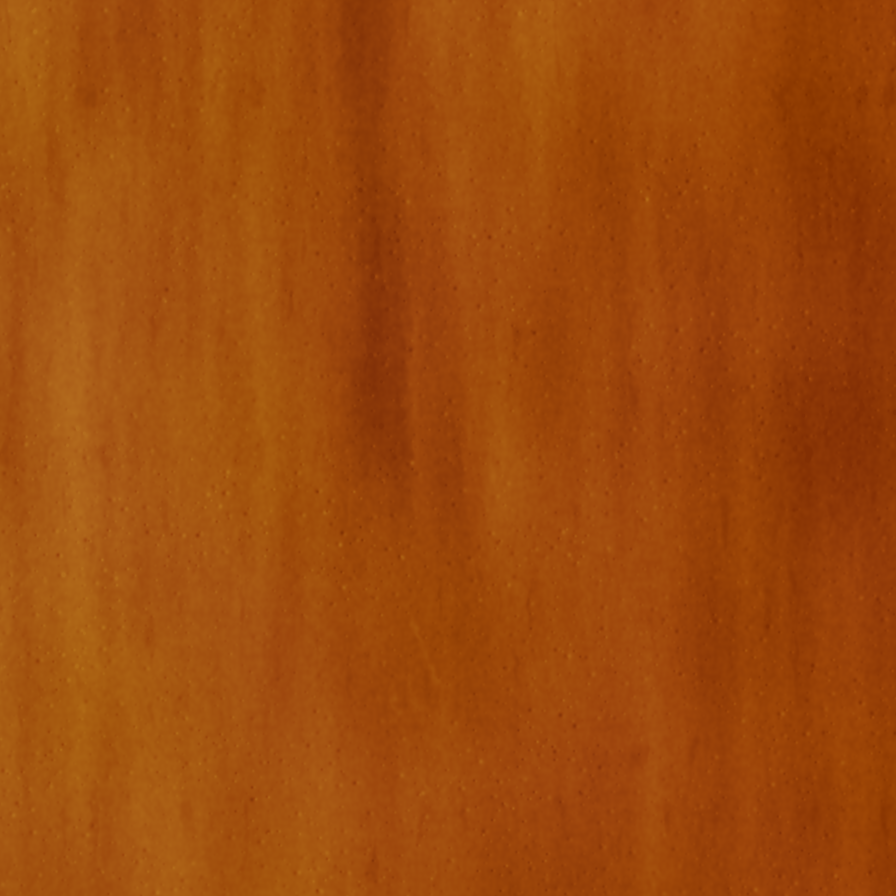
Give the GLSL for this texture, as a WebGL 1 fragment shader.

```glsl
precision highp float;
// Stained amber wood with soft vertical grain: stretched gradient noise makes
// the streaks, two broad dark bands run down it, and scattered flecks, lit on
// one side, add pores over a fine mottle with dashes and pale scratches.
uniform vec2 u_resolution;

vec2 hash2(vec2 p) {
  vec3 q = fract(p.xyx * vec3(0.1031, 0.1030, 0.0973));
  q += dot(q, q.yzx + 33.33);
  return fract((q.xx + q.yz) * q.zy);
}

float cornerSlope(vec2 cell, vec2 offset) {
  float angle = 6.2832 * hash2(cell).x;
  return dot(vec2(cos(angle), sin(angle)), offset);
}

// Gradient noise, about -0.7 to 0.7
float noise(vec2 p) {
  vec2 i = floor(p), f = fract(p);
  vec2 u = f * f * f * (f * (f * 6.0 - 15.0) + 10.0);
  float low = mix(cornerSlope(i, f), cornerSlope(i + vec2(1, 0), f - vec2(1, 0)), u.x);
  float high = mix(cornerSlope(i + vec2(0, 1), f - vec2(0, 1)), cornerSlope(i + 1.0, f - 1.0), u.x);
  return mix(low, high, u.y);
}

// Soft dark band around a vertical line
float band(float x, float center, float width) {
  float d = (x - center) / width;
  return exp(-d * d);
}

// One pore per cell, mostly faint: a bright spot beside a dark one
float flecks(vec2 p) {
  p = mat2(0.8, 0.6, -0.6, 0.8) * p;
  vec2 cell = floor(p);
  vec2 r = hash2(cell + 7.0);
  vec2 s = hash2(cell + 151.0);
  vec2 d = fract(p) - 0.35 - 0.3 * r;
  vec2 side = vec2(0.11, 0.02 + 0.1 * s.y);
  float lit = exp(-dot(d - side, d - side) * 45.0);
  float shaded = exp(-dot(d + side, d + side) * 45.0);
  return s.x * s.x * s.x * (lit * (0.4 + r.y) - shaded * (1.4 - r.y));
}

// Pale, slightly slanted scratches scattered below the left dark band
float scratches(vec2 p) {
  float sum = 0.0;
  for (int k = 0; k < 6; k++) {
    vec2 r = hash2(vec2(float(k) * 7.0 + 3.0, 19.0));
    vec2 d = p - vec2(0.42 + 0.07 * r.x, 0.03 + 0.37 * r.y);
    d.x += d.y * (0.1 + 0.4 * r.x) + 0.007 * noise(p * 90.0);
    sum += exp(-d.x * d.x / 0.000016 - d.y * d.y / 0.0004) * (0.4 + 0.6 * r.y);
  }
  return sum * (0.8 + 1.2 * noise(p * 80.0 + 3.0));
}

void main() {
  vec2 uv = gl_FragCoord.xy / u_resolution;
  vec2 p = uv + vec2(0.012 * noise(uv * vec2(3.0, 2.5) + 8.0), 0.0);
  p.x += 0.006 * noise(uv * vec2(70.0, 60.0) + 17.0);

  // Broad shading: lighter on the left, blotchy overall
  float tone = 0.36 + 1.7 * (0.5 - uv.x);
  tone += 1.2 * noise(uv * vec2(3.0, 2.2) + 21.3);
  tone += 0.85 * noise(uv * vec2(9.0, 6.0) + 5.7);

  // Vertical streaks, coarse to fine, clearest at the upper left
  float clarity = 0.7 + 0.6 * uv.y * (1.0 - uv.x);
  tone += 1.1 * noise(p * vec2(13.0, 1.6) + 40.2);
  tone += 0.9 * clarity * noise(p * vec2(30.0, 3.0) + 71.9);
  tone += 0.5 * clarity * noise(p * vec2(65.0, 9.0) + 13.4);

  // Dark bands
  float upper = smoothstep(0.25, 0.6, uv.y);
  tone -= 1.8 * band(p.x, 0.42, 0.036) * (0.2 + 0.8 * upper);
  tone -= 1.0 * band(p.x, 0.94, 0.055) * (0.3 + 0.7 * upper);

  // Surface detail
  float dashes = smoothstep(0.28, 0.6, noise(p * vec2(60.0, 15.0) + 93.1));
  float patches = 0.85 + 0.7 * noise(uv * 6.0 + 55.0);
  tone -= 0.7 * dashes;
  tone += 0.4 * noise(uv * vec2(70.0, 50.0) + 31.0);
  tone += 0.55 * noise(uv * vec2(150.0, 125.0) + 62.0);
  tone += 1.5 * patches * flecks(uv * vec2(62.0, 56.0));
  tone += 1.2 * patches * flecks(uv * vec2(98.0, 90.0) + 40.0);
  tone += 1.3 * scratches(uv);
  tone = clamp(tone, -2.2, 2.8);

  // Stain colours, yellower to the left and redder to the right
  vec3 middle = vec3(0.62, 0.28, 0.04);
  vec3 darkStain = vec3(0.57, 0.24, 0.03);
  vec3 lightStain = vec3(0.65, 0.33, 0.06);
  vec3 color = middle + max(tone, 0.0) * (lightStain - middle) + min(tone, 0.0) * (middle - darkStain);
  color += (0.5 - uv.x) * vec3(-0.01, 0.015, 0.015);
  color += noise(uv * vec2(5.0, 4.0) + 77.0) * vec3(0.008, -0.006, 0.03);
  gl_FragColor = vec4(clamp(color, 0.0, 1.0), 1.0);
}
```
